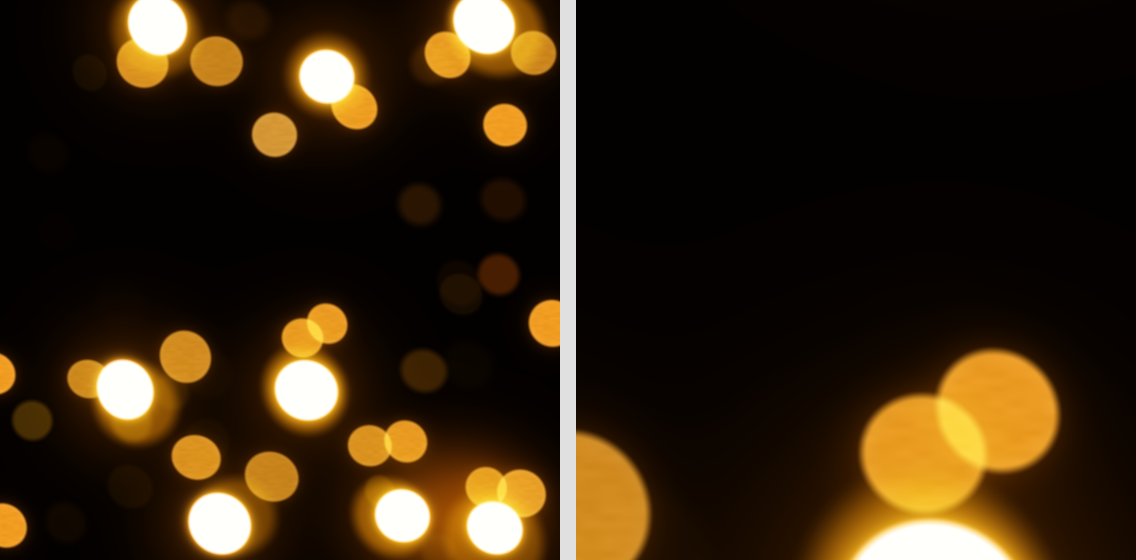
Left, the full canvas; right, a detail of the centre.
Reproduce this background procedurally as a Shadertoy shader.

```glsl
const vec3 NIGHT = vec3(0.012, 0.002, 0.0);
const vec3 AMBER = vec3(0.94, 0.61, 0.13);
const vec3 PEACH = vec3(0.98, 0.80, 0.48);
const vec3 WHITE = vec3(1.0, 1.0, 0.99);
const vec3 FRINGE = vec3(0.97, 0.60, 0.12);
const vec3 HALO = vec3(0.50, 0.28, 0.01);
const vec3 HAZE = vec3(0.24, 0.11, 0.0);
const vec3 RUST = vec3(0.46, 0.19, 0.01);
const vec3 OLIVE = vec3(0.48, 0.32, 0.02);
const int LAMPS = 8;
const int TOP_LAMPS = 3;
const int SIDE_LIGHTS = 4;
const int DIM_LIGHTS = 30;
const float EDGE = 0.0035;
const float FRINGE_WIDTH = 0.007;
const vec2 DARK_CENTER = vec2(0.36, 0.62);

vec4 hash4(float n) {
    vec4 p = fract(n * vec4(0.1031, 0.1030, 0.0973, 0.1099) + 0.37);
    p += dot(p, p.wzxy + 33.33);
    return fract((p.xxyz + p.yzzw) * p.zywx);
}

float valueNoise(vec2 p) {
    vec2 i = floor(p), f = fract(p);
    f = f * f * (3.0 - 2.0 * f);
    float n = i.x + 57.0 * i.y;
    return mix(mix(hash4(n).x, hash4(n + 1.0).x, f.x),
               mix(hash4(n + 57.0).x, hash4(n + 58.0).x, f.x), f.y);
}

vec3 screenBlend(vec3 a, vec3 b) {
    return 1.0 - (1.0 - a) * (1.0 - clamp(b, 0.0, 1.0));
}

// Approximate signed distance to a slightly squeezed, tilted disc
float ovalDistance(vec2 p, float radius, float seed) {
    vec4 h = hash4(seed + 311.0);
    float tilt = 0.5 + h.x * 0.9;
    vec2 axis = vec2(cos(tilt), sin(tilt));
    vec2 q = vec2(dot(p, axis), dot(p, vec2(-axis.y, axis.x)));
    return length(q * vec2(1.0 + 0.11 * h.y, 0.98)) - radius;
}

float fill(float d, float softness) {
    return 1.0 - smoothstep(-softness, softness, d);
}

// Out-of-focus amber disc with a faintly brighter rim and fine streaks
vec3 amberLight(vec2 p, float radius, float seed) {
    float d = ovalDistance(p, radius, seed);
    float rim = smoothstep(-0.012, -0.002, d);
    float streaks = valueNoise(p * vec2(90.0, 230.0) + 40.0 + seed) - 0.5;
    float pale = smoothstep(0.85, 1.0, hash4(seed + 77.0).z) * 0.6;
    vec3 tint = mix(AMBER, PEACH, pale + 0.10 * rim) + 0.035 * streaks;
    vec3 spill = HAZE * 0.7 * exp(-max(d, 0.0) / 0.010);
    return mix(spill, tint, fill(d, EDGE));
}

// Lamps line the top edge and zigzag along the bottom
vec2 lampPosition(int i) {
    vec2 jitter = (hash4(float(i) + 5.0).xy - 0.5) * vec2(0.06, 0.04);
    if (i < TOP_LAMPS) {
        float t = float(i) / float(TOP_LAMPS - 1);
        return vec2(mix(0.28, 0.86, t), 0.975 - 0.10 * float(i & 1)) + jitter;
    }
    int k = i - TOP_LAMPS;
    float x = mix(0.23, 0.87, float(k) / float(LAMPS - TOP_LAMPS - 1));
    float raised = k < 4 ? float(1 - (k & 1)) : 0.0;
    return vec2(x, 0.06 + 0.24 * raised) + jitter;
}

void mainImage(out vec4 fragColor, in vec2 fragCoord) {
    vec2 uv = fragCoord / iResolution.xy;
    vec2 aspect = vec2(iResolution.x / iResolution.y, 1.0);
    vec3 color = NIGHT;

    // Faint distant discs, fading out in the empty middle
    for (int i = 0; i < DIM_LIGHTS; i++) {
        float seed = float(i) + 101.0;
        vec4 h = hash4(seed), g = hash4(seed + 200.0);
        float strength = mix(0.06, 0.60, h.w * h.w);
        strength *= smoothstep(0.18, 0.48, length(h.xy - DARK_CENTER));
        float d = ovalDistance((uv - h.xy) * aspect, mix(0.028, 0.046, h.z), seed);
        float disc = fill(d, mix(0.004, 0.014, g.x));
        color = screenBlend(color, mix(RUST, OLIVE, g.y) * disc * strength);
    }

    // Wide halos and broad haze behind the lamps
    for (int i = 0; i < LAMPS; i++) {
        vec4 h = hash4(float(i) + 21.0);
        vec2 p = (uv - lampPosition(i)) * aspect;
        vec2 shifted = p - (h.xy - 0.5) * 0.06;
        float d = ovalDistance(shifted, mix(0.068, 0.094, h.z), float(i));
        color = screenBlend(color, HALO * fill(d, 0.016) * mix(0.6, 1.0, h.w));
        color = screenBlend(color, HAZE * exp(-dot(p, p) / 0.013));
    }
    vec2 corner = (uv - vec2(0.82, 0.08)) * aspect;
    color = screenBlend(color, RUST * exp(-dot(corner, corner) / 0.012));

    // Two amber companions per lamp, leaning toward the center
    for (int i = 0; i < LAMPS * 2; i++) {
        float seed = float(i) + 51.0;
        vec4 h = hash4(seed);
        vec2 lamp = lampPosition(i / 2);
        float angle = 1.5708 * (float(i & 1) + h.x);
        vec2 offset = vec2(cos(angle), sin(angle) * sign(0.5 - lamp.y));
        vec2 p = (uv - lamp) * aspect - offset * mix(0.06, 0.14, h.y);
        color = screenBlend(color, amberLight(p, mix(0.036, 0.048, h.z), seed) * mix(0.8, 1.0, h.w));
    }

    // Amber lights along the left and right borders
    for (int i = 0; i < SIDE_LIGHTS; i++) {
        vec4 h = hash4(float(i) + 81.0);
        float rise = float(i / 2);
        bool onLeft = (i & 1) == 0;
        vec2 spot = onLeft ? vec2(0.0, mix(0.06, 0.34, rise))
                           : vec2(mix(0.99, 0.90, rise), mix(0.43, 0.77, rise));
        spot += (h.xy - 0.5) * 0.03;
        color = screenBlend(color, amberLight((uv - spot) * aspect, mix(0.038, 0.046, h.z), float(i)));
    }

    // Overexposed lamps with a thin warm fringe
    for (int i = 0; i < LAMPS; i++) {
        float radius = mix(0.045, 0.057, hash4(float(i) + 33.0).x);
        float d = ovalDistance((uv - lampPosition(i)) * aspect, radius, float(i) + 9.0);
        color = screenBlend(color, FRINGE * exp(-max(d, 0.0) / FRINGE_WIDTH));
        color = mix(color, WHITE, fill(d, EDGE));
    }

    fragColor = vec4(color, 1.0);
}
```
